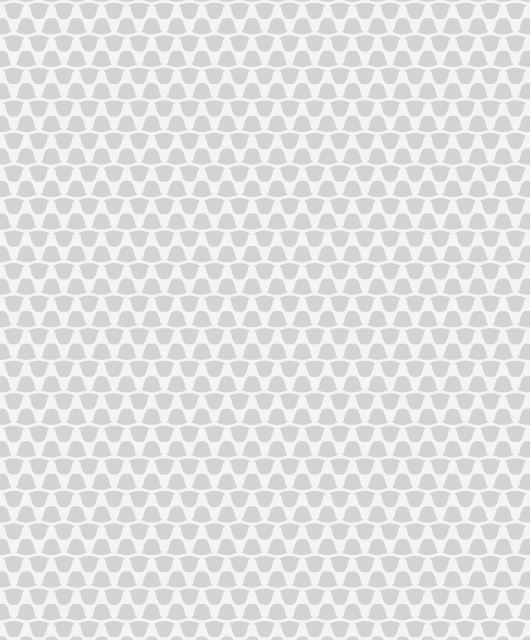
Write a WebGL 2 fragment shader that draws this pattern.

```glsl
#version 300 es
precision highp float;
// Staggered rows of small bell shapes, alternately hanging and standing.
// Each bell is bounded by a power-curve flank with flared tips and a parabolic
// base; edges are smoothed by averaging several samples per pixel.

uniform vec2 u_resolution;
out vec4 outColor;

// Lengths are in units of the horizontal pitch; depth runs down from the top.
const float ROWS_DOWN    = 19.667;  // row pairs in the canvas height
const float ROW_PITCH    = 1.297;   // height of one row pair
const vec2  GRID_ORIGIN  = vec2(0.548, 0.083);
const float HANGING_END  = 0.674;   // depth of the narrow end, hanging bell
const float STANDING_END = 0.641;   // depth of the narrow end, standing bell

const float BELL_HEIGHT  = 0.648;
const float BELL_WIDTH   = 0.359;   // half width below the tips
const float SHOULDER     = 0.53;    // height at which that width is reached
const float FLANK_POWER  = 0.27;    // smaller is squarer
const float TIP_FLARE    = 0.06;
const float BASE_CURVE   = 0.62;    // bulge of the wide base

const vec3 PAPER = vec3(0.955, 0.956, 0.957);
const vec3 GREY  = vec3(0.820, 0.827, 0.835);
const int  SAMPLES = 5;             // per pixel side

// 1 inside a bell: x from its axis, h from its narrow end to its base.
float bell(float x, float h) {
  if (h < 0.0) return 0.0;
  float halfWidth = BELL_WIDTH * pow(min(h / SHOULDER, 1.0), FLANK_POWER)
                  + TIP_FLARE * smoothstep(0.45, 0.55, h);
  float base = BELL_HEIGHT - BASE_CURVE * x * x;
  return step(abs(x), halfWidth) * step(h, base);
}

// Signed distance to the nearest multiple of the horizontal pitch.
float fromAxis(float x) {
  return fract(x + 0.5) - 0.5;
}

float pattern(vec2 p) {
  p -= GRID_ORIGIN;
  float depth = mod(p.y, ROW_PITCH);
  float hanging = bell(fromAxis(p.x), HANGING_END - depth);
  float standing = bell(fromAxis(p.x - 0.5), depth - STANDING_END);
  return max(hanging, standing);
}

void main() {
  float scale = ROWS_DOWN * ROW_PITCH / u_resolution.y;
  float coverage = 0.0;
  for (int j = 0; j < SAMPLES; j++) {
    for (int i = 0; i < SAMPLES; i++) {
      vec2 jitter = (vec2(i, j) + 0.5) / float(SAMPLES) - 0.5;
      vec2 pixel = gl_FragCoord.xy + jitter;
      coverage += pattern(vec2(pixel.x, u_resolution.y - pixel.y) * scale);
    }
  }
  coverage /= float(SAMPLES * SAMPLES);
  outColor = vec4(mix(PAPER, GREY, coverage), 1.0);
}
```
